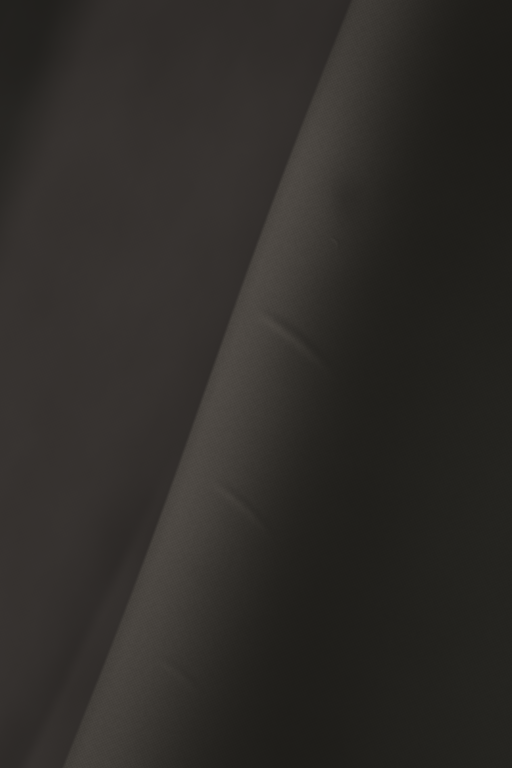
A Shadertoy shader for this texture:

```glsl
// Dark draped cloth: a soft flat panel behind a diagonal fold with a lit rim.
// The fold is a slanted edge; light fades with distance from it into shadow.
// Value noise gives the mottling, crossed threads and grain give the weave.

const float EDGE_FOOT = 0.082;     // x of the fold edge at the bottom
const float EDGE_SLOPE = 0.376;    // x gained per unit of height
const float EDGE_SOFT = 0.0022;
const float FADE_LOW = 0.185;      // width of the lit side, bottom and top
const float FADE_HIGH = 0.125;
const float MOTTLE = 0.014;
const float WEAVE = 0.010;
const float GRAIN = 0.014;
const float THREADS = 230.0;
const vec3 SHADOW = vec3(0.118, 0.113, 0.100);
const vec3 OLIVE = vec3(0.150, 0.148, 0.132);
const vec3 PANEL = vec3(0.214, 0.198, 0.188);
const vec3 RIM = vec3(0.305, 0.287, 0.268);

float hash(vec2 p) {
    vec3 q = fract(vec3(p.xyx) * 0.1031);
    q += dot(q, q.yzx + 33.33);
    return fract((q.x + q.y) * q.z);
}

float noise(vec2 p) {
    vec2 i = floor(p), f = fract(p);
    f = f * f * (3.0 - 2.0 * f);
    return mix(mix(hash(i), hash(i + vec2(1, 0)), f.x),
               mix(hash(i + vec2(0, 1)), hash(i + vec2(1, 1)), f.x), f.y);
}

float fbm(vec2 p) {
    float sum = 0.0, amp = 0.5;
    for (int i = 0; i < 4; i++) {
        sum += amp * (noise(p) - 0.5);
        p = mat2(1.6, 1.2, -1.2, 1.6) * p + 7.3;
        amp *= 0.5;
    }
    return sum;
}

// Soft bright ridge from a to b with a dark groove above it.
float crease(vec2 p, vec2 a, vec2 b, float width) {
    vec2 along = b - a;
    float len = length(along);
    along /= len;
    vec2 q = vec2(dot(p - a, along), dot(p - a, vec2(-along.y, along.x)));
    float t = q.x / len;
    float side = (q.y - 0.004 * sin(3.14 * t)) / width;
    float ends = smoothstep(-0.15, 0.25, t) * (1.0 - smoothstep(0.5, 1.2, t));
    return ends * (exp(-side * side) - 0.7 * exp(-(side - 1.8) * (side - 1.8)));
}

vec3 backPanel(vec2 p, float s) {
    vec3 col = PANEL;
    // shaded fold in the upper left corner
    float corner = p.x - 0.36 * (p.y - 0.73);
    col = mix(vec3(0.150, 0.144, 0.132), col, smoothstep(-0.035, 0.045, corner));
    // faint second fold that meets the edge halfway up
    float second = p.x - 0.03 - 0.48 * p.y;
    float low = 1.0 - smoothstep(0.25, 0.5, p.y);
    col *= 1.0 - 0.13 * low * exp(-pow(max(-second, 0.0) / 0.07, 2.0))
               * (1.0 - smoothstep(-0.01, 0.012, second));
    col *= 1.0 - 0.10 * smoothstep(0.8, 1.0, p.y);
    // contact shade beside the fold
    col *= 1.0 - 0.10 * exp(s / 0.035);
    vec2 slanted = vec2(p.x - 0.3 * p.y, p.y * 0.6);
    return col + MOTTLE * 1.6 * fbm(slanted * 16.0);
}

vec3 frontFold(vec2 p, float s) {
    float fade = mix(FADE_LOW, FADE_HIGH, p.y);
    float wobble = 0.02 * fbm(p * 7.0);
    float u = max(s + wobble * smoothstep(0.02, 0.1, s), 0.0) / fade;
    float light = exp(-1.7 * u * u) * (0.87 + 0.13 * smoothstep(0.0, 0.12, u));
    float strength = mix(0.84, 1.0, smoothstep(0.0, 0.4, p.y));
    strength *= 1.0 - 0.30 * smoothstep(0.75, 1.0, p.y);
    // pale return of light toward the lower right
    float back = smoothstep(0.34, 0.68, p.x) * (1.0 - smoothstep(0.3, 0.95, p.y));
    vec3 col = mix(SHADOW, OLIVE, 0.75 * back);
    col = mix(col, RIM, light * strength);
    // small dent near the top, then creases
    vec2 dent = (p - vec2(0.450, 0.742)) / vec2(0.022, 0.035);
    col *= 1.0 - 0.13 * exp(-dot(dent, dent));
    float folds = crease(p, vec2(0.338, 0.588), vec2(0.425, 0.515), 0.006)
                + 0.7 * crease(p, vec2(0.280, 0.367), vec2(0.350, 0.300), 0.005)
                + 0.4 * crease(p, vec2(0.207, 0.137), vec2(0.255, 0.095), 0.005)
                + 0.7 * crease(p, vec2(0.430, 0.690), vec2(0.438, 0.674), 0.002);
    return col * (1.0 + 0.13 * folds) + MOTTLE * 0.5 * fbm(p * 12.0);
}

void mainImage(out vec4 fragColor, in vec2 fragCoord) {
    vec2 p = fragCoord / iResolution.y;
    float bow = 0.004 * sin(6.2832 * p.y);
    float s = p.x - EDGE_FOOT - EDGE_SLOPE * p.y - bow;

    float soft = EDGE_SOFT + 0.5 / iResolution.y;
    float front = smoothstep(-soft, soft, s);
    vec3 col = mix(backPanel(p, min(s, 0.0)), frontFold(p, s), front);

    // threads are crisp on the fold and blurred behind it
    vec2 thread = mat2(0.94, 0.35, -0.35, 0.94) * p * THREADS;
    float weave = sin(6.2832 * thread.x) * sin(6.2832 * thread.y);
    float grain = noise(p * 400.0) - 0.5;
    float focus = mix(0.2, 1.0, front) * smoothstep(0.05, 0.28, col.r);
    col += focus * (WEAVE * weave + GRAIN * grain);

    fragColor = vec4(clamp(col, 0.0, 1.0), 1.0);
}
```
